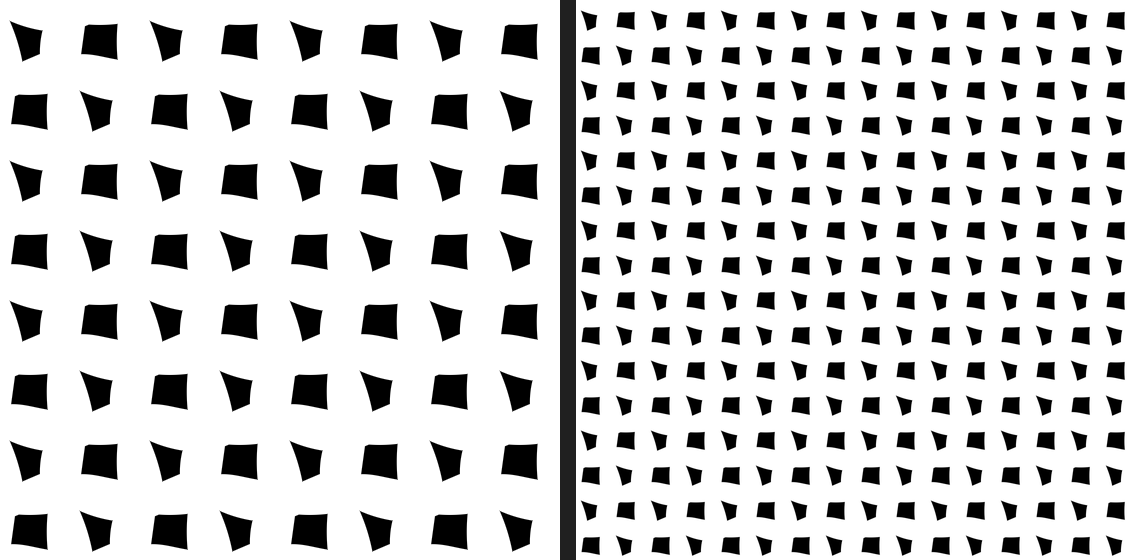
Left: one tile. Right: repeated 2 by 2.
Reproduce this pattern procedurally as a three.js fragment shader.

```glsl
// Checkerboard of two black cut-paper shapes, a kite and a block, on white.
// Each shape is the intersection of half-planes whose edges bow inward;
// the parity of the cell picks the shape, so an even grid tiles seamlessly.

varying vec2 vUv;

const float CELLS = 8.0;              // cells across and down
const float EDGE_WIDTH = 1.0 / 512.0; // soft edge, as a share of the canvas
const vec3 PAPER = vec3(1.0);
const vec3 INK = vec3(0.0);

// Corners in cell units, clockwise
const vec2 KITE_TIP = vec2(0.139, 0.701);
const vec2 KITE_RIGHT = vec2(0.607, 0.563);
const vec2 KITE_LOW = vec2(0.570, 0.229);
const vec2 KITE_FOOT = vec2(0.320, 0.122);

const vec2 BLOCK_FOOT = vec2(0.159, 0.226);
const vec2 BLOCK_SHOULDER = vec2(0.214, 0.625);
const vec2 BLOCK_NOTCH = vec2(0.271, 0.649);
const vec2 BLOCK_TOP = vec2(0.680, 0.659);
const vec2 BLOCK_LOW = vec2(0.680, 0.149);

// Inward bow of the curved edges, in cell units
const float KITE_TOP_BOW = 0.016;
const float KITE_RIGHT_BOW = 0.011;
const float KITE_LEFT_BOW = 0.017;
const float BLOCK_TOP_BOW = 0.010;
const float BLOCK_RIGHT_BOW = 0.012;
const float BLOCK_BASE_BOW = 0.012;
const float BLOCK_BASE_SKEW = -1.0;   // shifts the bow toward the edge's end

// Signed distance to the edge a-b, positive outside a clockwise shape
float bowedEdge(vec2 p, vec2 a, vec2 b, float bow, float skew) {
  vec2 along = b - a;
  vec2 outward = normalize(vec2(-along.y, along.x));
  float t = clamp(dot(p - a, along) / dot(along, along), 0.0, 1.0);
  float sag = 4.0 * bow * t * (1.0 - t) * (1.0 + skew * (1.0 - 2.0 * t));
  return dot(p - a, outward) + sag;
}

float kite(vec2 p) {
  float d = bowedEdge(p, KITE_TIP, KITE_RIGHT, KITE_TOP_BOW, 0.0);
  d = max(d, bowedEdge(p, KITE_RIGHT, KITE_LOW, KITE_RIGHT_BOW, 0.0));
  d = max(d, bowedEdge(p, KITE_LOW, KITE_FOOT, 0.0, 0.0));
  return max(d, bowedEdge(p, KITE_FOOT, KITE_TIP, KITE_LEFT_BOW, 0.0));
}

float block(vec2 p) {
  float d = bowedEdge(p, BLOCK_FOOT, BLOCK_SHOULDER, 0.0, 0.0);
  d = max(d, bowedEdge(p, BLOCK_SHOULDER, BLOCK_NOTCH, 0.0, 0.0));
  d = max(d, bowedEdge(p, BLOCK_NOTCH, BLOCK_TOP, BLOCK_TOP_BOW, 0.0));
  d = max(d, bowedEdge(p, BLOCK_TOP, BLOCK_LOW, BLOCK_RIGHT_BOW, 0.0));
  return max(d, bowedEdge(p, BLOCK_LOW, BLOCK_FOOT, BLOCK_BASE_BOW, BLOCK_BASE_SKEW));
}

void main() {
  vec2 grid = vUv * CELLS;
  vec2 cell = floor(grid);
  vec2 p = fract(grid);

  // Alternate the shapes; the lower left cell holds a block
  float odd = mod(cell.x + cell.y, 2.0);
  float d = odd < 0.5 ? block(p) : kite(p);

  float ink = clamp(0.5 - d / (EDGE_WIDTH * CELLS), 0.0, 1.0);
  gl_FragColor = vec4(mix(PAPER, INK, ink), 1.0);
}
```
